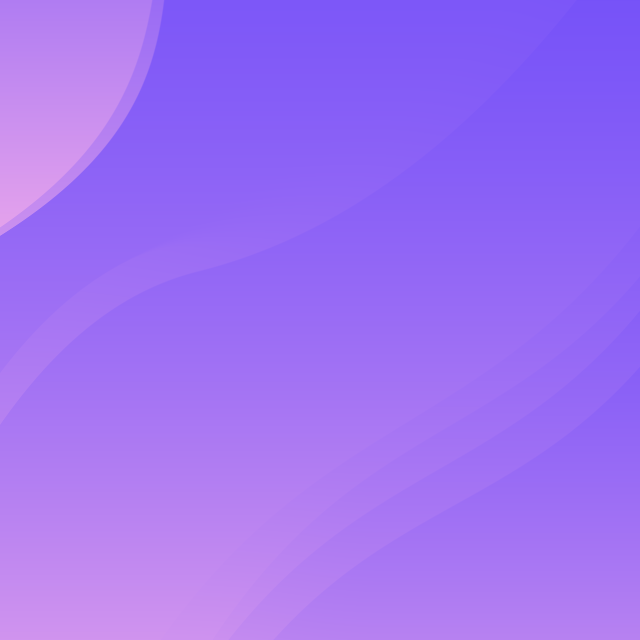
Give the GLSL for this background, as a three.js fragment shader.

```glsl
// Layered violet-to-pink waves: a vertical gradient cut by smooth cubic edges.
// Each region shifts its tone along one shared colour ramp; a rimmed blob
// fills the upper left corner and four translucent waves cross the lower right.

varying vec2 vUv;

float cubic(vec4 k, float x) {
  return k.x + x * (k.y + x * (k.z + x * k.w));
}

// Antialiased mask, 1 where the signed distance is positive
float side(float dist) {
  return smoothstep(-0.0015, 0.0015, dist);
}

// Cubic edge with separate shapes left and right of a shared joint
float jointCurve(vec4 left, vec4 right, float x) {
  float v = x - 0.31;
  return v < 0.0 ? cubic(left, -v) : cubic(right, v);
}

vec3 violetPink(float tone) {
  return mix(vec3(0.46, 0.32, 0.975), vec3(0.90, 0.64, 0.925), tone);
}

void main() {
  vec2 p = vUv;
  float depth = 1.0 - p.y;

  // Base gradient, lighter towards the bottom
  float baseTone = 0.01 + depth * (0.45 + 0.35 * depth);
  float tone = baseTone;

  // Upper wave: a light ribbon whose inner edge dissolves to the right
  float ribbonLow = jointCurve(vec4(0.576, -0.25, -1.264, -1.376),
                               vec4(0.576, 0.25, 0.673, 0.199), p.x);
  float ribbonHigh = jointCurve(vec4(0.632, -0.22, -1.04, -1.57),
                                vec4(0.632, 0.22, 0.82, 0.0), p.x);
  float softness = mix(0.0015, 0.07, smoothstep(0.2, 0.5, p.x));
  float ribbonLift = mix(0.12, 0.045, smoothstep(0.0, 0.8, p.x));
  float inner = smoothstep(-softness, softness, p.y - ribbonHigh);
  float lift = mix(ribbonLift, 0.055, inner);
  tone += lift * side(p.y - ribbonLow);

  // Lower waves: each edge darkens everything below it
  float v = p.x - 0.67;
  float fade = smoothstep(0.25, 0.6, p.x);
  tone -= mix(0.015, 0.035, fade) * side(cubic(vec4(0.361, 0.62, 0.159, 1.757), v) - p.y);
  tone -= mix(0.025, 0.045, fade) * side(cubic(vec4(0.315, 0.60, -0.229, 2.227), v) - p.y);
  tone -= 0.065 * side(cubic(vec4(0.2575, 0.58, -0.1045, 2.141), v) - p.y);
  tone -= 0.08 * side(cubic(vec4(0.188, 0.57, -0.285, 2.28), v) - p.y);

  // Corner blob with a darker rim
  float rim = side(cubic(vec4(0.2565, -0.1206, -0.687, -2.37), depth) - p.x);
  float core = side(cubic(vec4(0.238, -0.168, -0.604, -2.27), depth) - p.x);
  tone = mix(tone, 0.32 + 1.2 * depth, rim);
  tone = mix(tone, 0.52 + 1.3 * depth, core);

  gl_FragColor = vec4(violetPink(clamp(tone, 0.0, 1.0)), 1.0);
}
```
